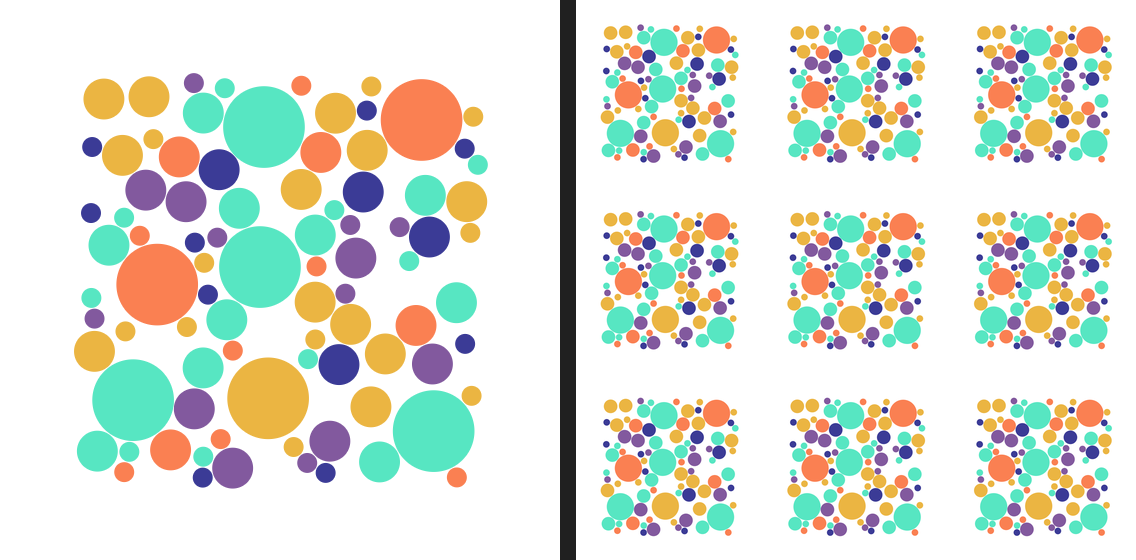
Left: one tile. Right: repeated 3 by 3.
A Shadertoy shader for this pattern:

```glsl
// Flat discs of three sizes packed without overlap in a square field on white.
// Large ones sit in a jittered grid; hashed darts in blocks around them place the
// rest. The plain margin around the field lets the tile wrap without a seam.

const vec2 FIELD_LOW = vec2(0.1265);
const vec2 FIELD_HIGH = vec2(0.872);

const float LARGE_RADIUS = 0.0729;
const float MEDIUM_RADIUS = 0.0365;
const float SMALL_RADIUS = 0.0178;
const float LARGE_GAP = 0.016;
const float GAP = 0.0018;

const int LARGE_COUNT = 7;
const int MEDIUM_PER_BLOCK = 11;
const int SMALL_PER_CELL = 3;
const int MEDIUM_TRIES = 30;
const int SMALL_TRIES = 10;
const float BLOCKS = 2.0;
const float CELLS = 4.0;
const int MAX_DISCS = LARGE_COUNT + MEDIUM_PER_BLOCK + SMALL_PER_CELL;
const uint SEED = 1200u;

const vec3 PAPER = vec3(1.0);
const vec3 MINT = vec3(0.34, 0.90, 0.76);
const vec3 GOLD = vec3(0.92, 0.71, 0.26);
const vec3 CORAL = vec3(0.98, 0.50, 0.32);
const vec3 PURPLE = vec3(0.51, 0.35, 0.62);
const vec3 NAVY = vec3(0.23, 0.23, 0.59);

// Cumulative shares of mint, gold, coral and purple; navy takes the rest
const vec4 LARGE_SHARES = vec4(0.571, 0.65, 1.0, 1.0);
const vec4 MEDIUM_SHARES = vec4(0.238, 0.595, 0.667, 0.857);
const vec4 SMALL_SHARES = vec4(0.16, 0.43, 0.63, 0.81);

vec4 discs[MAX_DISCS]; // centre, radius and order number
int discCount;

vec2 hash2(uint n) {
    n = n * 747796405u + 2891336453u;
    n = ((n >> ((n >> 28u) + 4u)) ^ n) * 277803737u;
    n ^= n >> 22u;
    return vec2(float(n & 0xffffu), float(n >> 16u)) / 65535.0;
}

// Large discs: a 3 by 3 jittered grid with two empty places
void placeLarge(vec2 low, vec2 high) {
    vec2 side = (FIELD_HIGH - FIELD_LOW) / 3.0;
    float inset = LARGE_RADIUS + 0.5 * LARGE_GAP;
    for (int n = 0; n < LARGE_COUNT; n++) {
        int id = n < 5 ? n : n + 2;
        vec2 corner = FIELD_LOW + side * vec2(float(id % 3), float(id / 3));
        vec2 centre = mix(corner + inset, corner + side - inset, hash2(SEED + uint(n)));
        // Keep only those that reach into the block
        if (distance(centre, clamp(centre, low, high)) < LARGE_RADIUS + GAP)
            discs[discCount++] = vec4(centre, LARGE_RADIUS, float(n));
    }
}

// Adds up to "wanted" discs inside a box, clear of all earlier ones
void scatter(float radius, vec2 low, vec2 high, int tries, int wanted, int boxId, uint seed) {
    low += radius + 0.5 * GAP;
    high -= radius + 0.5 * GAP;
    int first = discCount;
    for (int t = 0; t < tries && discCount < first + wanted; t++) {
        vec2 centre = mix(low, high, hash2(seed + uint(boxId * 97 + t)));

        // Nudge the dart out of each disc it hits
        for (int i = 0; i < discCount; i++) {
            vec2 away = centre - discs[i].xy;
            float reach = radius + discs[i].z + GAP;
            float d2 = dot(away, away);
            if (d2 < reach * reach)
                centre += away * (reach * inversesqrt(max(d2, 1e-8)) - 1.0);
        }
        centre = clamp(centre, low, high);

        // Keep it only if it ended up free
        bool isFree = true;
        for (int i = 0; i < discCount && isFree; i++)
            isFree = distance(centre, discs[i].xy) >= radius + discs[i].z + 0.5 * GAP;
        if (isFree) {
            float order = float(boxId * wanted + discCount - first);
            discs[discCount++] = vec4(centre, radius, order);
        }
    }
}

// Signed distance to the nearest disc placed so far
float nearestDisc(vec2 p, out vec4 disc) {
    float nearest = 1.0;
    for (int i = 0; i < discCount; i++) {
        float d = distance(p, discs[i].xy) - discs[i].z;
        if (d < nearest) { nearest = d; disc = discs[i]; }
    }
    return nearest;
}

// Deals colours by the golden ratio so that the shares come out evenly
vec3 discColour(vec4 disc) {
    vec4 shares = disc.z > 0.05 ? LARGE_SHARES : disc.z > 0.025 ? MEDIUM_SHARES : SMALL_SHARES;
    float rank = fract(disc.w * 0.618034);
    if (rank < shares.x) return MINT;
    if (rank < shares.y) return GOLD;
    if (rank < shares.z) return CORAL;
    return rank < shares.w ? PURPLE : NAVY;
}

void mainImage(out vec4 fragColor, in vec2 fragCoord) {
    vec2 uv = fract(fragCoord / iResolution.xy);
    float pixel = 1.0 / min(iResolution.x, iResolution.y);
    fragColor = vec4(PAPER, 1.0);
    if (any(lessThan(uv, FIELD_LOW)) || any(greaterThan(uv, FIELD_HIGH))) return;

    // The block and the finer cell around this point
    vec2 size = FIELD_HIGH - FIELD_LOW, place = (uv - FIELD_LOW) / size;
    vec2 block = min(floor(place * BLOCKS), BLOCKS - 1.0);
    vec2 cell = min(floor(place * CELLS), CELLS - 1.0);
    vec2 blockLow = FIELD_LOW + block * size / BLOCKS, blockHigh = blockLow + size / BLOCKS;
    vec2 cellLow = FIELD_LOW + cell * size / CELLS, cellHigh = cellLow + size / CELLS;

    // Each smaller size is placed only where no larger disc covers the point
    vec4 disc = vec4(0.0);
    discCount = 0;
    placeLarge(blockLow, blockHigh);
    float d = nearestDisc(uv, disc);
    if (d > -pixel) {
        scatter(MEDIUM_RADIUS, blockLow, blockHigh, MEDIUM_TRIES, MEDIUM_PER_BLOCK,
                int(block.x + BLOCKS * block.y), SEED + 1000u);
        d = nearestDisc(uv, disc);
    }
    if (d > -pixel) {
        scatter(SMALL_RADIUS, cellLow, cellHigh, SMALL_TRIES, SMALL_PER_CELL,
                int(cell.x + CELLS * cell.y), SEED + 5000u);
        d = nearestDisc(uv, disc);
    }
    fragColor.rgb = mix(PAPER, discColour(disc), clamp(0.5 - d / pixel, 0.0, 1.0));
}
```
